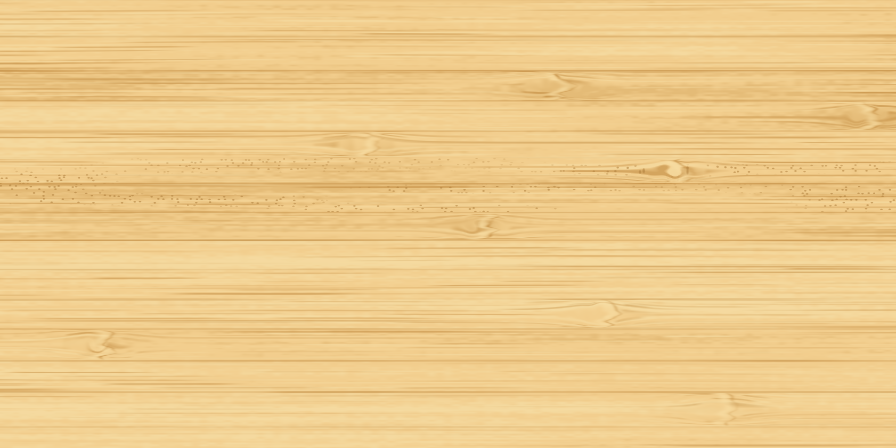
This texture is drawn by a WebGL 2 fragment shader. Its source:

```glsl
#version 300 es
precision highp float;
// Pale laminated bamboo: stacked horizontal strips with thin seams.
// Stretched noise gives the soft grain, row cells give the dark and light
// fibres, and scattered nodes bend the fibres around a pale crescent.
#define STRIPS 15.0
#define GRAIN 0.30
#define STRIP_CONTRAST 0.55
#define FIBRE_DARK 0.66
#define FIBRE_LIGHT 0.70
#define SEAM_DARK 0.75
#define NODE_CHANCE 0.55
#define NODE_WIDTH 0.10
#define SHADE vec3(0.885, 0.720, 0.450)
#define BODY vec3(0.950, 0.808, 0.556)
#define PALE vec3(0.960, 0.856, 0.628)
#define AMBER vec3(0.770, 0.560, 0.270)

uniform vec2 u_resolution;
out vec4 fragColor;

float hash(vec2 cell) {
    uvec2 q = uvec2(ivec2(floor(cell)));
    uint n = q.x * 1597334677u ^ q.y * 3812015801u;
    n = (n ^ (n >> 16)) * 2246822519u;
    n = (n ^ (n >> 13)) * 3266489917u;
    return float((n ^ (n >> 16)) >> 8) / 16777216.0;
}

float noise(vec2 p) {
    vec2 i = floor(p), f = fract(p);
    f = f * f * (3.0 - 2.0 * f);
    return mix(mix(hash(i), hash(i + vec2(1, 0)), f.x),
               mix(hash(i + vec2(0, 1)), hash(i + vec2(1, 1)), f.x), f.y);
}

// Thin tapered strokes, at most one in each cell of each row
float fibres(vec2 p, float rows, float reach, float chance, float seed, float px) {
    float row = floor(p.y * rows);
    float x = p.x / reach + 9.0 * hash(vec2(row, seed));
    vec2 id = vec2(row, floor(x) + seed * 57.0);
    float u = fract(x) / mix(0.5, 1.0, hash(id + 311.0));
    float taper = smoothstep(0.0, 0.2, u) * (1.0 - smoothstep(0.7, 1.0, u));
    float middle = mix(0.3, 0.7, hash(id + 733.0));
    float dist = abs(fract(p.y * rows) - middle) / rows;
    float halfWidth = mix(0.0010, 0.0021, hash(id + 977.0));
    float cover = clamp((halfWidth - dist) / px + 0.5, 0.0, 1.0);
    return step(hash(id), chance) * taper * cover * mix(0.2, 1.0, hash(id + 151.0));
}

void main() {
    float px = 1.0 / u_resolution.y;
    vec2 p = gl_FragCoord.xy * px;
    float aspect = u_resolution.x * px;

    // Strips of slightly uneven height
    float level = p.y * STRIPS + 0.4 * noise(vec2(3.0, p.y * 7.0));
    float strip = floor(level), across = fract(level) - 0.5;
    float character = hash(vec2(strip, 21.0));

    // Node of this strip, and the bend it gives to the fibres
    float hasNode = step(hash(vec2(strip, 41.0)), NODE_CHANCE);
    float along = p.x - aspect * mix(0.06, 0.97, fract(strip * 0.618 + 0.2));
    float inside = 1.0 - smoothstep(0.38, 0.5, abs(across));
    float node = hasNode * exp(-pow(along / NODE_WIDTH, 2.0));
    float core = hasNode * inside * exp(-pow(along / (0.4 * NODE_WIDTH), 2.0));
    vec2 q = p;
    q.y += 0.003 * (noise(vec2(p.x * 1.6, strip * 5.0)) - 0.5);
    q.y -= node * inside * 0.008 * across / (0.12 + across * across);
    q.y += core * 0.010 * (noise(vec2(along * 34.0, across * 3.0 + strip * 9.0)) - 0.5);

    // Soft grain and strip tone
    float tone = 0.50 + STRIP_CONTRAST * (character - 0.5);
    tone += GRAIN * (noise(q * vec2(0.8, 34.0)) - 0.5);
    tone += 1.5 * GRAIN * (noise(q * vec2(1.5, 150.0) + 70.0) - 0.5);
    tone += GRAIN * (noise(q * vec2(55.0, 230.0)) - 0.5);
    tone += 0.50 * (noise(vec2(p.x * 1.3, level * 0.8 + 30.0)) - 0.5);
    tone = clamp(tone - 0.14 * node * inside, 0.0, 1.0);
    vec3 color = mix(SHADE, BODY, smoothstep(-0.15, 0.46, tone));
    color = mix(color, PALE, smoothstep(0.46, 1.1, tone));

    // Long fibres come in patches; short ones crowd around nodes
    float patches = smoothstep(0.25, 0.75, noise(vec2(p.x * 1.3, level * 1.3)));
    float dark = fibres(q, 83.0, 1.30, 0.60, 1.0, px) * mix(0.4, 1.0, patches);
    dark += fibres(q, 109.0, 0.55, 0.60, 2.0, px) * mix(0.1, 1.0, patches);
    dark += fibres(q, 104.0, 0.13, 0.75, 3.0, px) * node * 1.2;
    float light = fibres(q + 0.003, 97.0, 0.95, 0.60, 4.0, px);
    light += fibres(q, 115.0, 0.40, 0.50, 5.0, px);
    color = mix(color, PALE, FIBRE_LIGHT * min(light, 1.0));
    color = mix(color, AMBER, FIBRE_DARK * min(dark, 1.0) * mix(1.1, 0.7, character));

    // Pale crescent with a broken amber rim
    float arc = along + 0.09 * across * across - 0.012;
    arc += 0.04 * (noise(vec2(across * 8.0, strip)) - 0.5);
    float broken = noise(vec2(along * 60.0, across * 9.0 + strip * 3.0));
    float crescent = exp(-pow(arc / 0.013, 2.0)) * mix(0.4, 1.0, broken);
    float rim = exp(-pow((arc - 0.018) / 0.005, 2.0)) * broken;
    color = mix(color, PALE + 0.015, 0.8 * crescent * core);
    color = mix(color, AMBER, 0.8 * rim * core);

    // Faint pores scattered unevenly along one or two strips
    vec2 pore = q * vec2(95.0, 145.0);
    pore.x += 40.0 * hash(vec2(floor(pore.y), 61.0));
    vec2 offset = 0.5 * vec2(hash(pore + 17.0), hash(pore + 39.0)) - 0.25;
    float dots = step(0.72, hash(pore)) * step(abs(character - 0.3), 0.06);
    dots *= 1.0 - smoothstep(0.1, 0.4, length(fract(pore) - 0.5 - offset));
    dots *= smoothstep(0.45, 0.75, noise(p * vec2(2.0, 45.0)));
    color = mix(color, AMBER * 0.9, 0.6 * dots);

    // Seams: a crisp line with a faint shadow, some nearly invisible
    float edge = (0.5 - abs(across)) / STRIPS;
    float joint = hash(vec2(floor(level + 0.5), 83.0));
    float wear = mix(0.45, 1.0, noise(vec2(p.x * 4.0, floor(level + 0.5) * 5.0)));
    float line = clamp((0.0015 - edge) / px + 0.5, 0.0, 1.0);
    float seam = line * SEAM_DARK + 0.12 * exp(-edge / 0.006);
    color = mix(color, AMBER, seam * mix(0.08, 1.0, joint) * wear);
    fragColor = vec4(color, 1.0);
}
```
